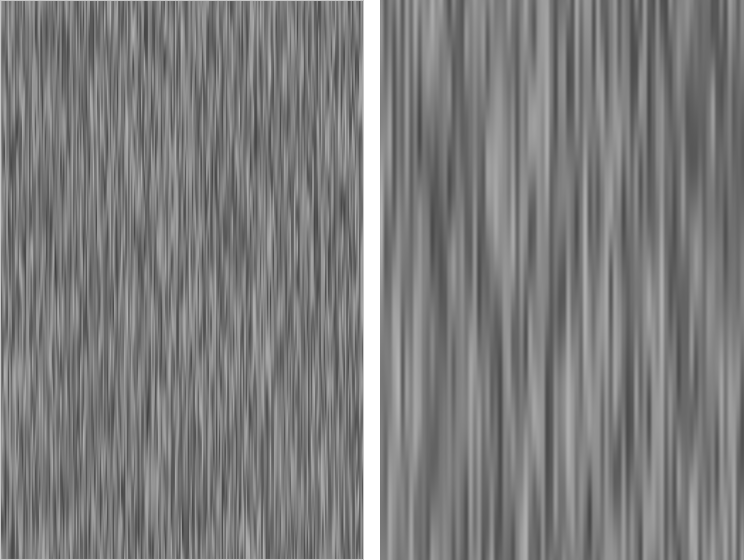
Left: the whole. Right: its middle third, enlarged.
Write a Shadertoy shader that draws this texture.

```glsl
// Brushed grey metal: fine vertical streaks inside a thin pale rim.

const float MEAN_GREY = 0.482;
const float RIM_GREY = 0.78;
const float RIM_WIDTH = 0.003;   // share of the canvas width

float hash(vec2 p) {
    return fract(sin(dot(p, vec2(127.1, 311.7))) * 43758.5453);
}

// Smooth 1D noise along one column, with its own phase and streak length
float columnNoise(float column, float y, float rows, float seed) {
    float phase = hash(vec2(column, seed)) * 17.0;
    float stretch = mix(0.7, 1.35, hash(vec2(column, seed + 5.3)));
    float t = y * rows * stretch + phase;
    float row = floor(t);
    vec2 cell = vec2(column + seed * 413.0, row);
    return mix(hash(cell), hash(cell + vec2(0.0, 1.0)), smoothstep(0.0, 1.0, t - row));
}

// Streaks blended between neighbouring columns, centred on zero
float streaks(vec2 uv, vec2 cells, float seed) {
    float x = uv.x * cells.x;
    float column = floor(x);
    float left = columnNoise(column, uv.y, cells.y, seed);
    float right = columnNoise(column + 1.0, uv.y, cells.y, seed);
    return mix(left, right, smoothstep(0.0, 1.0, x - column)) - 0.5;
}

// Coverage of the rim, one at the canvas edge and zero inside
float rimMask(vec2 uv, float width, vec2 resolution) {
    vec2 toEdge = min(uv, 1.0 - uv) * vec2(1.0, resolution.y / resolution.x);
    float halfPixel = 0.5 / resolution.x;
    return 1.0 - smoothstep(width - halfPixel, width + halfPixel, min(toEdge.x, toEdge.y));
}

void mainImage(out vec4 fragColor, in vec2 fragCoord) {
    vec2 uv = fragCoord / iResolution.xy;

    // Hair-fine brushing, with faint medium and broad layers
    float grey = MEAN_GREY;
    grey += 0.36 * streaks(uv, vec2(257.0, 14.0), 1.0);
    grey += 0.12 * streaks(uv, vec2(131.0, 12.0), 2.0);
    grey += 0.04 * streaks(uv, vec2(34.0, 11.0), 3.0);

    grey = mix(grey, RIM_GREY, rimMask(uv, RIM_WIDTH, iResolution.xy));
    fragColor = vec4(vec3(grey), 1.0);
}
```
